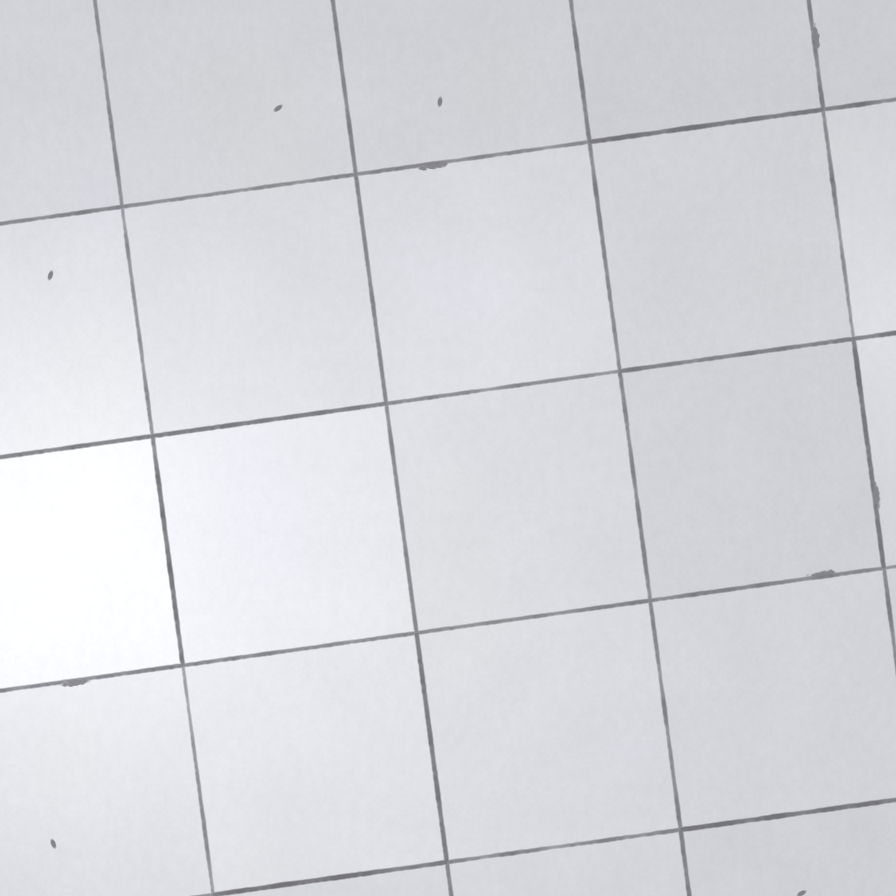
Write a WebGL 2 fragment shader that draws this texture.

```glsl
#version 300 es
precision highp float;
// Glossy off-white square tiles on a slightly tilted lattice with thin grey joints.
// A skewed basis turns the canvas into cells; soft glows light each tile separately,
// while hashes and gradient noise vary the joints, chips, specks and glaze.
uniform vec2 u_resolution;
out vec4 fragColor;

const vec2 latticeOrigin = vec2(0.431, 0.5495);
const mat2 lattice = mat2(0.2608, 0.0362, -0.0339, 0.2559);
const float tileSize = 0.26;

vec2 hash2(vec2 p) {
    vec3 q = fract(p.xyx * vec3(0.1031, 0.1030, 0.0973));
    q += dot(q, q.yzx + 33.33);
    return fract((q.xx + q.yz) * q.zy);
}

float gradientNoise(vec2 p) {
    vec2 i = floor(p), f = fract(p);
    vec2 u = f * f * f * (f * (f * 6.0 - 15.0) + 10.0);
    vec2 x = vec2(1, 0), y = vec2(0, 1);
    float a = dot(hash2(i) * 2.0 - 1.0, f);
    float b = dot(hash2(i + x) * 2.0 - 1.0, f - x);
    float c = dot(hash2(i + y) * 2.0 - 1.0, f - y);
    float d = dot(hash2(i + 1.0) * 2.0 - 1.0, f - 1.0);
    return mix(mix(a, b, u.x), mix(c, d, u.x), u.y);
}

float glow(vec2 p, vec2 centre, float spread) {
    vec2 d = p - centre;
    return exp(-dot(d, d) / spread);
}

// Coverage of one family of joints: x runs across the joint, y along it.
float joint(vec2 cell, float seed, float pixel) {
    vec2 edge = vec2(round(cell.x), floor(cell.y));
    vec2 vary = hash2(edge * 7.0 + seed);
    float wear = gradientNoise(vec2(cell.y * 8.0, edge.x * 5.3 + seed));
    float fray = gradientNoise(vec2(cell.y * 45.0, edge.x * 3.7 + seed));
    float across = (cell.x - edge.x) * tileSize + 0.0006 * fray;
    float width = 0.0019 + 0.0007 * vary.x + 0.0009 * wear;
    float blur = max(pixel, 0.0013);
    float line = 1.0 - smoothstep(width - blur, width + blur, abs(across));
    line *= 0.68 + 0.25 * vary.x + 0.3 * wear + 0.15 * fray;

    // Some edges carry one ragged chip, pushed to one side of the joint.
    vec2 place = hash2(edge * 3.0 + seed + 41.0);
    float side = place.x < 0.5 ? -0.0025 : 0.0025;
    vec2 q = vec2(across - side, (fract(cell.y) - mix(0.1, 0.9, place.y)) * tileSize);
    float ragged = length(q / vec2(0.0038, 0.016)) + 0.7 * gradientNoise(q * 180.0 + edge * 9.0);
    float chip = 1.0 - smoothstep(0.65, 1.2, ragged);
    return max(line, chip * step(0.68, vary.y) * 0.8);
}

// A small slanted fleck on a few of the tiles.
float speck(vec2 cell) {
    vec2 tile = floor(cell);
    vec2 place = hash2(tile * 5.0 + 17.0);
    vec2 q = (fract(cell) - mix(vec2(0.25), vec2(0.75), place)) * tileSize;
    float angle = 6.28 * place.x;
    q = mat2(cos(angle), sin(angle), -sin(angle), cos(angle)) * q;
    float shape = 1.0 - smoothstep(0.6, 1.3, length(q / vec2(0.0055, 0.0026)));
    return shape * step(0.75, hash2(tile + 63.0).x);
}

void main() {
    vec2 p = gl_FragCoord.xy / u_resolution;
    float pixel = 1.0 / min(u_resolution.x, u_resolution.y);
    vec2 cell = inverse(lattice) * (p - latticeOrigin);
    vec2 tile = floor(cell);

    // Reflected light, stepped a little from tile to tile.
    vec2 centre = latticeOrigin + lattice * (tile + 0.5);
    vec2 lit = mix(p, centre, 0.35);
    float light = 0.81 + 0.09 * glow(lit, vec2(0.30, 0.34), 0.2);
    light += 0.14 * glow(lit, vec2(0.0, 0.39), 0.08);
    light += 0.09 * glow(mix(p, centre, 0.6), vec2(1.06, 0.64), 0.02);
    light += 0.03 * glow(lit, vec2(0.56, 0.67), 0.012);
    light += 0.018 * (hash2(tile * 11.0 + 5.0).x - 0.5);

    // Orange-peel glaze and fine grain.
    light += 0.012 * gradientNoise(p * 14.0);
    light += 0.014 * gradientNoise(p * vec2(95.0, 70.0) + tile);
    light += 0.014 * gradientNoise(p * 230.0);
    float blueness = 0.02 + 0.012 * gradientNoise(p * 5.0 + 8.0);
    vec3 color = light + vec3(-0.004, 0.0, blueness);

    // Dark joints and flecks over the glaze.
    float vertical = joint(cell, 2.0, pixel);
    float horizontal = joint(cell.yx, 29.0, pixel);
    float dirt = max(max(vertical, horizontal), speck(cell) * 0.85);
    vec3 grout = vec3(0.45, 0.45, 0.47);
    color = mix(color, grout, clamp(dirt, 0.0, 1.0));
    fragColor = vec4(clamp(color, 0.0, 1.0), 1.0);
}
```
